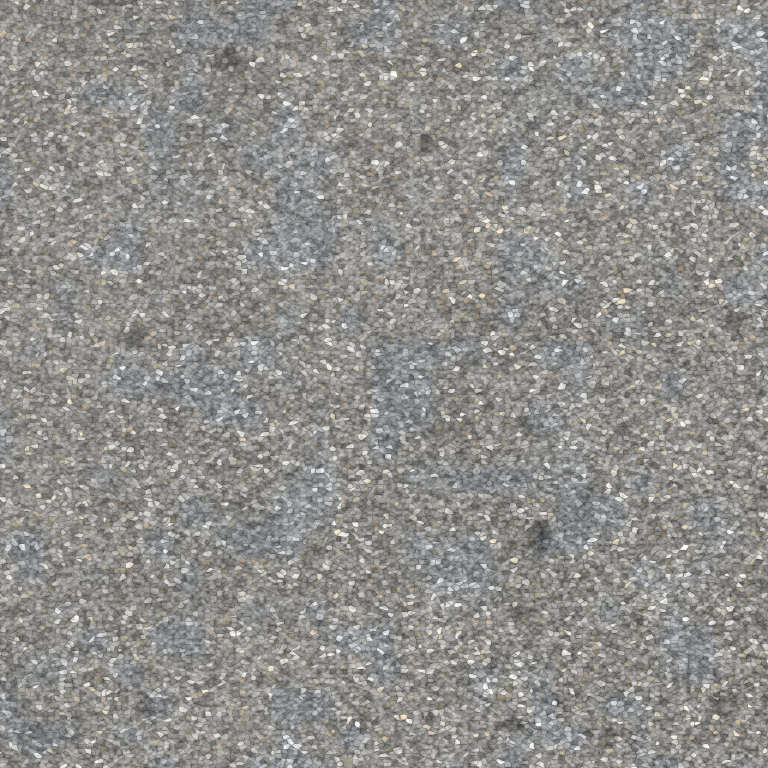
Reproduce this texture procedurally as a Shadertoy shader.

```glsl
// Worn grey asphalt: fine packed stone grains, pale chips and a few dark stains.

const vec2  GRAIN_CELLS   = vec2(128.0, 162.0); // grains across the canvas
const float GRIT_CELLS    = 235.0;              // fine grit across the canvas
const float STAIN_CELLS   = 8.0;
const float GRAIN_DARK    = 0.505;
const float GRAIN_LIGHT   = 0.665;
const float CHIP_BOOST    = 0.23;               // extra light on the palest chips
const float GAP_DEPTH     = 0.10;
const float GRIT_DEPTH    = 0.25;
const float MOTTLE_DEPTH  = 0.06;
const float STAIN_DEPTH   = 0.30;
const float MEAN_TONE     = 0.572;
const vec3  STONE_TINT    = vec3(1.012, 1.0, 0.972);
const vec3  TAN_TINT      = vec3(1.07, 1.0, 0.86);
const vec3  BLUE_TINT     = vec3(0.96, 1.0, 1.05);

// Integer hash: three random values in 0..1 per cell and layer.
vec3 hash3(vec2 cell, int layer) {
    uvec3 v = uvec3(ivec3(ivec2(cell), layer));
    v = v * 1664525u + 1013904223u;
    v.x += v.y * v.z; v.y += v.z * v.x; v.z += v.x * v.y;
    v ^= v >> 16u;
    v.x += v.y * v.z; v.y += v.z * v.x; v.z += v.x * v.y;
    return vec3(v >> 8u) / 16777216.0;
}

float valueNoise(vec2 p, int layer) {
    vec2 i = floor(p), f = fract(p);
    f = f * f * (3.0 - 2.0 * f);
    float low  = mix(hash3(i, layer).x, hash3(i + vec2(1, 0), layer).x, f.x);
    float high = mix(hash3(i + vec2(0, 1), layer).x, hash3(i + vec2(1, 1), layer).x, f.x);
    return mix(low, high, f.y);
}

// Nearest randomly turned oval grain: x = gap to the next grain, yz = its random values.
vec3 grains(vec2 p) {
    vec2 base = floor(p);
    float nearest = 9.0, second = 9.0;
    vec2 traits = vec2(0.0);
    for (int y = -1; y <= 1; y++) {
        for (int x = -1; x <= 1; x++) {
            vec2 cell = base + vec2(x, y);
            vec2 offset = cell + hash3(cell, 1).xy - p;
            vec3 look = hash3(cell, 2);
            float angle = (look.z - 0.5) * 2.4;
            vec2 axis = vec2(cos(angle), sin(angle));
            vec2 turned = vec2(dot(offset, axis), dot(offset, vec2(-axis.y, axis.x)));
            float d = length(turned * vec2(0.82, 1.2));
            if (d < nearest) {
                second = nearest;
                nearest = d;
                traits = look.xy;
            } else {
                second = min(second, d);
            }
        }
    }
    return vec3(second - nearest, traits);
}

// Soft round stains with ragged rims, more frequent toward the right.
float stains(vec2 uv) {
    vec2 p = uv * STAIN_CELLS;
    vec2 cell = floor(p);
    vec3 place = hash3(cell, 3);
    vec3 look = hash3(cell, 4);
    float present = step(look.x, mix(0.08, 0.30, uv.x));
    float radius = mix(0.07, 0.17, look.y);
    float ragged = (valueNoise(uv * 90.0, 5) - 0.5) * 0.09;
    float d = length(fract(p) - mix(vec2(0.3), vec2(0.7), place.xy)) + ragged;
    return present * mix(0.4, 1.0, look.z) * (1.0 - smoothstep(radius * 0.6, radius * 1.25, d));
}

void mainImage(out vec4 fragColor, in vec2 fragCoord) {
    vec2 uv = fragCoord / iResolution.xy;

    // Packed grains with shadowed gaps
    vec3 grain = grains(uv * GRAIN_CELLS);
    float body = smoothstep(0.0, 0.32, grain.x);
    float tone = mix(GRAIN_DARK, GRAIN_LIGHT, grain.y);
    tone += CHIP_BOOST * pow(grain.y, 10.0) * body;
    tone -= GAP_DEPTH * (1.0 - body);

    // Fine grit, with contrast rising to the lower right
    tone += GRIT_DEPTH * (valueNoise(uv * GRIT_CELLS * vec2(0.85, 1.1), 6) - 0.5);
    float contrast = mix(0.88, 1.12, clamp(0.5 + 0.5 * (uv.x - uv.y), 0.0, 1.0));
    tone = MEAN_TONE + (tone - MEAN_TONE) * contrast;

    // Broad mottling and stains
    float mottle = 0.6 * valueNoise(uv * 7.0, 7) + 0.4 * valueNoise(uv * 21.0, 8);
    tone += MOTTLE_DEPTH * (mottle - 0.5);
    tone *= 1.0 - STAIN_DEPTH * stains(uv);

    // Occasional tan chips and bluish patches
    vec3 tint = mix(STONE_TINT, TAN_TINT, body * smoothstep(0.86, 0.98, grain.z));
    float blueness = smoothstep(0.5, 0.9, valueNoise(uv * 24.0, 9));
    tint = mix(tint, BLUE_TINT, 0.6 * blueness);
    fragColor = vec4(clamp(tone * tint, 0.0, 1.0), 1.0);
}
```
